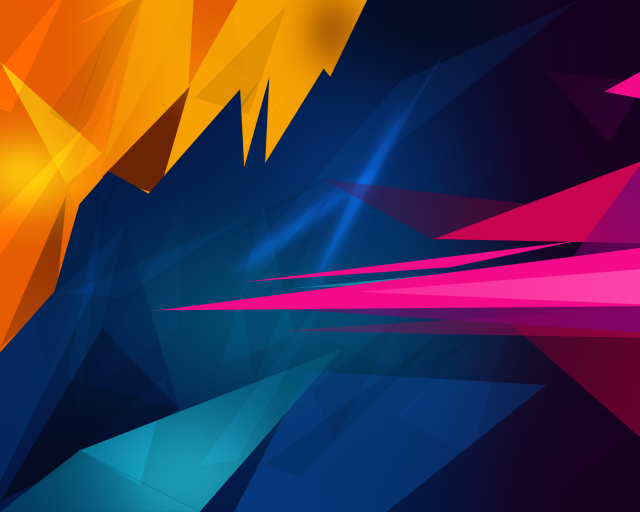
Write a WebGL 2 fragment shader that draws this background.

```glsl
#version 300 es
precision highp float;
// Abstract angular shards: amber corner, deep blue field, cyan fan and magenta spears.
uniform vec2 u_resolution;
out vec4 fragColor;

const vec3 NAVY = vec3(.01, .09, .27);
const vec3 INK = vec3(.015, .035, .11);
const vec3 PLUM = vec3(.09, 0, .12);
const vec3 BLUE = vec3(.03, .26, .56);
const vec3 TEAL = vec3(.01, .37, .5);
const vec3 CYAN = vec3(.12, .72, .8);
const vec3 AMBER = vec3(.97, .63, .01);
const vec3 YELLOW = vec3(1, .85, .05);
const vec3 ORANGE = vec3(.9, .36, .01);
const vec3 RUST = vec3(.42, .14, .02);
const vec3 PINK = vec3(.96, .04, .54);
const vec3 ROSE = vec3(1, .42, .76);
const vec3 CRIMSON = vec3(.78, .01, .32);
const vec3 WINE = vec3(.42, .01, .18);
const vec3 VIOLET = vec3(.5, .02, .42);

// Outline of the amber corner
const vec2 CORNER[13] = vec2[13](
  vec2(-.1, 1.1), vec2(.765, 1.1), vec2(.645, .85), vec2(.632, .866), vec2(.518, .682),
  vec2(.526, .85), vec2(.477, .674), vec2(.469, .826), vec2(.29, .622),
  vec2(.212, .666), vec2(.155, .601), vec2(.106, .43), vec2(-.1, .2));

vec2 hash2(float n) {
  return fract(sin(vec2(n, n + 7.3) * 12.9898) * 43758.5);
}

float cross2(vec2 a, vec2 b) { return a.x * b.y - a.y * b.x; }

float glow(vec2 p, vec2 center, vec2 radius) {
  vec2 q = (p - center) / radius;
  return exp(-dot(q, q));
}

// Smooth coverage of a signed distance
float cover(float d) {
  float px = .7 / u_resolution.y;
  return 1. - smoothstep(-px, px, d);
}

// Signed distance to the line a-b
float side(vec2 p, vec2 a, vec2 b) { return cross2(p - a, normalize(b - a)); }

float triangle(vec2 p, vec2 a, vec2 b, vec2 c) {
  float turn = sign(cross2(b - a, c - a));
  return cover(max(max(side(p, a, b) * turn, side(p, b, c) * turn), side(p, c, a) * turn));
}

// Soft streak, tapered at both ends
float beam(vec2 p, vec2 a, vec2 b) {
  float t = clamp(dot(p - a, b - a) / dot(b - a, b - a), 0., 1.);
  float d = side(p, a, b) / .016;
  return exp(-d * d) * 4. * t * (1. - t);
}

// Triangle that grows more opaque from tip a to side b-c
void shard(inout vec3 col, vec2 p, vec2 a, vec2 b, vec2 c, vec3 tint, float alpha) {
  vec2 axis = .5 * (b + c) - a;
  float t = clamp(dot(p - a, axis) / dot(axis, axis), 0., 1.);
  col = mix(col, tint, triangle(p, a, b, c) * min(1., alpha * mix(.5, 1., t)));
}

float cornerMask(vec2 p) {
  float d = 9., s = 1.;
  for (int i = 0; i < 13; i++) {
    vec2 a = CORNER[i], b = CORNER[(i + 1) % 13], e = b - a, w = p - a;
    d = min(d, length(w - e * clamp(dot(w, e) / dot(e, e), 0., 1.)));
    if ((a.y > p.y) != (b.y > p.y) && p.x < a.x + e.x * w.y / e.y) s = -s;
  }
  return cover(d * s);
}

// Brightness factor of scattered slanted facets
float facets(vec2 p, vec2 center, vec2 spread, float seed) {
  float sum = 0.;
  for (int i = 0; i < 18; i++) {
    float n = seed + float(i) * 3.1;
    vec2 a = center + (hash2(n) - .5) * spread;
    vec2 b = a + vec2(.22, .3) * (.3 + hash2(n + 1.));
    vec2 c = a + (hash2(n + 2.) - .4) * .3;
    sum += triangle(p, a, b, c) * (hash2(n + 4.).x - .45);
  }
  return 1. + .25 * clamp(sum, -1., 1.);
}

vec3 blueField(vec2 p) {
  vec3 col = mix(NAVY, PLUM, smoothstep(.75, 1.12, p.x));
  col = mix(col, INK, .9 * glow(p, vec2(.8, .96), vec2(.2, .16)));
  col = mix(col, TEAL, .75 * glow(p, vec2(.55, .38), vec2(.36, .2)));
  col = mix(col, BLUE, .5 * glow(p, vec2(.68, .66), vec2(.2)));
  shard(col, p, vec2(1.13, 1), vec2(.78, .84), vec2(.45, .46), BLUE, .3);
  shard(col, p, vec2(.87, .9), vec2(.7, .65), vec2(.61, .44), BLUE, .5);
  col += BLUE * .5 * (beam(p, vec2(.45, .46), vec2(.75, .68)) + beam(p, vec2(.6, .42), vec2(.8, .81)));
  // Left wedges
  shard(col, p, vec2(.245, .56), vec2(0, .32), vec2(0, .06), BLUE, .35);
  shard(col, p, vec2(.2, .36), vec2(0, .02), vec2(.35, .2), INK, .8);
  shard(col, p, vec2(.245, .56), vec2(.17, .25), vec2(.35, .2), NAVY, .5);
  // Lower blue plane and cyan fan
  shard(col, p, vec2(1.067, .248), vec2(.6, .275), vec2(.25, -.4), BLUE, .8);
  vec3 fan = mix(TEAL, CYAN, glow(p, vec2(.4, .08), vec2(.2, .15)));
  shard(col, p, vec2(.668, .319), vec2(.155, .12), vec2(.39, 0), fan, .9);
  shard(col, p, vec2(0), vec2(.155, .12), vec2(.39, 0), fan, .9);
  return col * facets(p, vec2(.5, .25), vec2(1, .6), 2.);
}

vec3 amberCorner(vec2 p) {
  vec3 col = mix(ORANGE, AMBER, smoothstep(.1, .36, p.x));
  shard(col, p, vec2(.2, .68), vec2(.28, 1), vec2(.38, 1), AMBER, .8);
  shard(col, p, vec2(.368, .831), vec2(.378, 1), vec2(.464, 1), ORANGE, 1.);
  shard(col, p, vec2(.2, .7), vec2(0, .88), vec2(.13, .64), YELLOW, .6);
  shard(col, p, vec2(0, .32), vec2(.13, .62), vec2(.11, .42), RUST, .7);
  col = mix(col, YELLOW, .8 * glow(p, vec2(.05, .66), vec2(.12, .08)));
  col = mix(col, RUST, .5 * glow(p, vec2(.65, .94), vec2(.06, .08)));
  col *= facets(p, vec2(.15, .72), vec2(.6), 31.);
  shard(col, p, vec2(.371, .831), vec2(.2, .655), vec2(.31, .62), RUST, 1.5);
  return col;
}

void magentaSpears(inout vec3 col, vec2 p) {
  shard(col, p, vec2(.63, .65), vec2(1.04, .6), vec2(.85, .53), WINE, .5);
  shard(col, p, vec2(1.06, .862), vec2(1.19, .72), vec2(1.26, .84), VIOLET, .2);
  shard(col, p, vec2(.96, .4), vec2(1.26, .4), vec2(1.26, .137), WINE, .9);
  shard(col, p, vec2(.55, .354), vec2(1.26, .4), vec2(1.26, .34), CRIMSON, .5);
  shard(col, p, vec2(.847, .533), vec2(1.26, .688), vec2(1.26, .525), CRIMSON, 1.8);
  shard(col, p, vec2(1.115, .493), vec2(1.26, .69), vec2(1.26, .515), VIOLET, .9);
  shard(col, p, vec2(.5, .4), vec2(1.26, .41), vec2(1.26, .35), VIOLET, .9);
  shard(col, p, vec2(.484, .45), vec2(1.124, .529), vec2(.88, .478), PINK, 2.);
  shard(col, p, vec2(.58, .438), vec2(.88, .466), vec2(.8, .445), CYAN, .8);
  shard(col, p, vec2(.309, .394), vec2(1.26, .517), vec2(1.26, .402), PINK, 1.8);
  shard(col, p, vec2(.7, .43), vec2(1.26, .475), vec2(1.26, .405), ROSE, .6);
  shard(col, p, vec2(1.18, .821), vec2(1.26, .865), vec2(1.26, .806), PINK, 1.5);
}

void main() {
  vec2 p = gl_FragCoord.xy / u_resolution * vec2(1.25, 1);
  vec3 col = blueField(p);
  magentaSpears(col, p);
  fragColor = vec4(mix(col, amberCorner(p), cornerMask(p)), 1);
}
```
